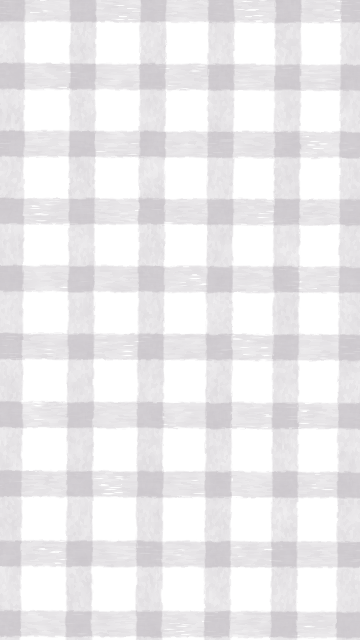
Give the GLSL for this pattern, as a Shadertoy shader.

```glsl
// A soft grey gingham of brushed bands, six across and ten down, on white.
// Two sets of bands multiply where they cross; cellular noise and layered
// sines give the ragged edges, mottled paint and dry-brush scratches.

const float REPEATS = 5.268;                    // repeats in the canvas width
const float HALF_WIDTH = 0.189;                 // half a band, in repeats
const vec2 FIRST = vec2(0.146, 0.134);          // first column and row centre
const vec2 LAST_INDEX = vec2(5.0, 9.0);         // last column and row
const vec2 BOW = vec2(0.067, -0.058);           // uneven spacing of the bands
const vec2 BOW_SKEW = vec2(1.0, 1.4);
const vec2 SLANT = vec2(-0.007, 0.004);         // drift along each band
const vec2 MIDDLE = vec2(4.68, 2.63);           // where the drift is zero
const vec3 PAPER = vec3(1.0);
const vec3 PAINT = vec3(0.895, 0.886, 0.896);
const float EDGE_ROUGHNESS = 0.022;
const float EDGE_SOFTNESS = 0.010;
const float MOTTLE = 0.30;
const float GRAIN = 0.28;
const float CROSS_EVENNESS = 0.65;              // calmer paint at crossings
const float PI = 3.14159;

vec2 hash2(vec2 p) {
    vec3 q = fract(p.xyx * vec3(0.1031, 0.1030, 0.0973));
    q += dot(q, q.yzx + 33.33);
    return fract((q.xx + q.yz) * q.zy);
}

// x: distance to the nearest point, y: random value of that point
vec2 cellular(vec2 p) {
    vec2 cell = floor(p);
    vec2 nearest = vec2(9.0, 0.0);
    for (int j = -1; j <= 1; j++) {
        for (int i = -1; i <= 1; i++) {
            vec2 id = cell + vec2(i, j);
            vec2 rnd = hash2(id + 200.0);
            float d = length(id + rnd - p);
            if (d < nearest.x) nearest = vec2(d, fract(rnd.x * 7.31 + rnd.y * 3.17));
        }
    }
    return nearest;
}

float waves(float x) {
    return 0.5 * sin(x * 9.0) + 0.3 * sin(x * 23.0 + 1.7) + 0.2 * sin(x * 51.0 + 4.1);
}

// Signed offset from the nearest band centre, and the index of that band
vec2 nearestBand(float across, float along, int axis) {
    float s = across - FIRST[axis] - SLANT[axis] * (along - MIDDLE[axis]);
    float index = round(s - 0.5 * BOW[axis]);
    float t = clamp(index / LAST_INDEX[axis], 0.0, 1.0);
    float centre = index + BOW[axis] * sin(PI * pow(t, BOW_SKEW[axis]));
    return vec2(s - centre, index);
}

// Band coverage with a ragged, fringed edge
float coverage(float along, vec2 band, float pixel, float seed) {
    float side = band.x < 0.0 ? 0.0 : 5.3;
    float a = along + seed + side;
    float fringe = cellular(vec2(a * 13.0, band.x * 24.0 + seed)).y - 0.5;
    float edge = HALF_WIDTH + EDGE_ROUGHNESS * (0.35 * waves(a) + 0.9 * fringe);
    float soft = EDGE_SOFTNESS + 0.6 * pixel;
    return 1.0 - smoothstep(-soft, soft, abs(band.x) - edge);
}

// Paint strength: broad mottling, bristle grain and bare scratches
float paintTone(float along, vec2 band, float seed, float streak) {
    vec2 q = vec2(along + seed, band.x + seed * 0.37);
    float blotch = cellular(q * vec2(2.6, 4.0)).x - 0.45;
    blotch += 0.25 * waves(q.x * 0.35);
    vec2 bristle = cellular(q * mix(vec2(18.0, 22.0), vec2(7.0, 34.0), streak));
    float tone = 0.90 - MOTTLE * blotch - GRAIN * (bristle.y - 0.5);

    vec2 scratch = cellular(q * vec2(5.0, 40.0) + 61.0);
    float dryArea = smoothstep(0.05, 0.6, waves(q.x * 0.43 + 2.0));
    float bare = step(0.87, scratch.y) * (1.0 - smoothstep(0.25, 0.55, scratch.x));
    return clamp(tone - bare * (0.15 + 0.65 * dryArea) * streak, 0.0, 1.25);
}

void mainImage(out vec4 fragColor, in vec2 fragCoord) {
    // Repeat units, measured from the upper left corner
    vec2 p = vec2(fragCoord.x, iResolution.y - fragCoord.y) * REPEATS / iResolution.x;
    float pixel = REPEATS / iResolution.x;

    vec2 column = nearestBand(p.x, p.y, 0);
    vec2 row = nearestBand(p.y, p.x, 1);
    float columnSeed = 11.7 + 7.3 * column.y;
    float rowSeed = 83.1 + 9.1 * row.y;

    float columnCover = coverage(p.y, column, pixel, columnSeed);
    float rowCover = coverage(p.x, row, pixel, rowSeed);
    float columnTone = paintTone(p.y, column, columnSeed, 0.15);
    float rowTone = paintTone(p.x, row, rowSeed, 1.0);

    // Paint settles more evenly where two bands overlap
    float crossing = columnCover * rowCover * CROSS_EVENNESS;
    columnTone = mix(columnTone, 0.95, crossing);
    rowTone = mix(rowTone, 0.95, crossing);

    vec3 colour = PAPER;
    colour *= mix(vec3(1.0), PAINT, columnCover * columnTone);
    colour *= mix(vec3(1.0), PAINT, rowCover * rowTone);
    fragColor = vec4(colour, 1.0);
}
```
